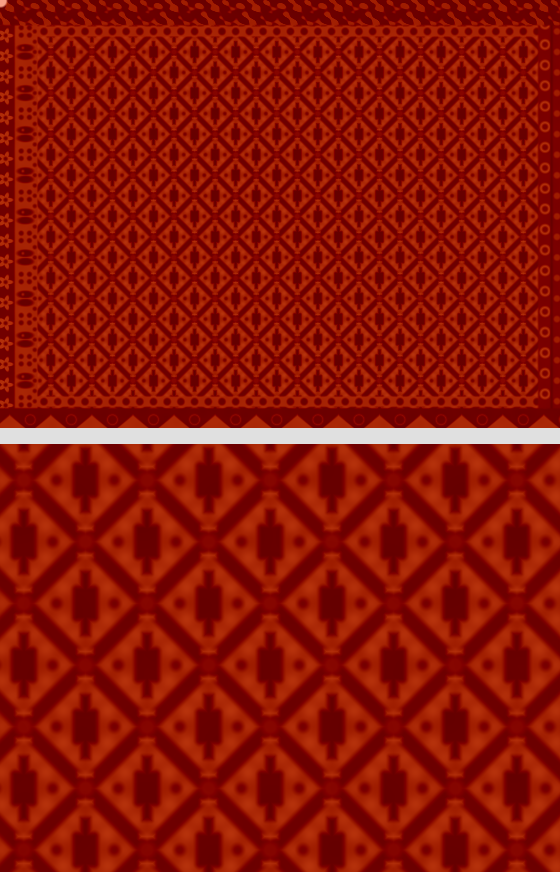
Top, the full canvas; bottom, a detail of the centre.
A Shadertoy shader for this pattern:

```glsl
const float PERIOD = 0.0960;                 // one repeat, canvas height = 1
const vec2 ORIGIN = vec2(0.1667, 0.1105);    // centre of the first diamond
const vec2 FIELD_MIN = vec2(-0.82, -0.44);   // field limits, in repeats
const vec2 FIELD_MAX = vec2(11.36, 8.42);
const float SOFT = 0.035;                    // edge softness, in repeats
const float BAND = 0.415;                    // where the dark lattice begins
const float DARK = 0.06;
const float LIGHT = 0.68;
const float WEAR = 0.05;
const float TAU = 6.2831853;
const vec3 GLOW = vec3(0.97, 0.62, 0.52);

float fill(float d) { return 1.0 - smoothstep(-SOFT, SOFT, d); }

float box(vec2 p, vec2 halfSize) {
    vec2 q = abs(p) - halfSize;
    return length(max(q, 0.0)) + min(max(q.x, q.y), 0.0);
}

float bead(vec2 p, float radius) { return exp(-dot(p, p) / (radius * radius)); }

float repeat(float x, float period) { return x - period * round(x / period); }

vec2 hash2(vec2 p) {
    return fract(sin(vec2(dot(p, vec2(127.1, 311.7)), dot(p, vec2(269.5, 183.3)))) * 437.58);
}

// Distance to the nearest scattered point
float cellular(vec2 p) {
    vec2 cell = floor(p);
    float nearest = 2.0;
    for (int y = -1; y <= 1; y++)
        for (int x = -1; x <= 1; x++) {
            vec2 id = cell + vec2(x, y);
            nearest = min(nearest, length(id + hash2(id) - p));
        }
    return nearest;
}

// Staggered diamonds with a dark core, side dots and a lattice between
float fieldTone(vec2 p) {
    vec2 a = p - round(p);
    vec2 b = p - 0.5 - round(p - 0.5);
    vec2 q = abs(a.x) + abs(a.y) < abs(b.x) + abs(b.y) ? abs(a) : abs(b);

    float tone = LIGHT - 0.08;
    tone += 0.22 * bead(q - vec2(0.18, 0.13), 0.07);
    tone += 0.18 * bead(q - vec2(0.09, 0.25), 0.07);
    tone += 0.15 * bead(q - vec2(0.32, 0.0), 0.06);

    float core = min(box(q, vec2(0.07, 0.11)) - 0.03, box(q, vec2(0.035, 0.26)));
    tone = mix(tone, DARK, fill(core));
    tone = mix(tone, 0.2, fill(length(q - vec2(0.235, 0.0)) - 0.04));
    tone = mix(tone, 0.12, fill((BAND - q.x - q.y) * 0.707));

    // Lighter crossings and tip dashes
    float crossing = min(length(q - vec2(0.5, 0.0)), length(q - vec2(0.0, 0.5)));
    tone = mix(tone, 0.42, 0.8 * fill(crossing - 0.07));
    return mix(tone, 0.85, fill(box(q - vec2(0.0, 0.39), vec2(0.06, 0.015))));
}

// Lobed motifs, dot columns and an outer row of blossoms
float leftTone(vec2 p) {
    vec2 q = vec2(p.x + 1.12, repeat(p.y, 1.0));
    float lobes = length(vec2(q.x * 0.45, abs(q.y) - 0.1)) - 0.085;
    float tone = mix(LIGHT, DARK, fill(lobes));
    tone = mix(tone, 0.6, fill(length(q - vec2(-0.06, 0.1)) - 0.035));
    vec2 dots = vec2(abs(q.x) - 0.1, repeat(p.y - 0.5, 1.0));
    dots.y = abs(abs(dots.y) - 0.09);
    tone = mix(tone, 0.15, fill(length(dots) - 0.055));
    tone = mix(tone, 0.2, fill(length(vec2(p.x + 0.89, repeat(p.y, 0.25))) - 0.045));

    vec2 flower = vec2(p.x + 1.6, repeat(p.y - 0.4, 0.5));
    float petals = length(flower) - 0.14 - 0.045 * cos(5.0 * atan(flower.y, flower.x + 0.001));
    float outer = mix(0.15, 0.78, fill(petals));
    outer = mix(outer, 0.15, fill(length(flower) - 0.045));
    return mix(tone, outer, fill(p.x + 1.38));
}

// Small rings beside a dark rule and an outer row of beads
float rightTone(vec2 p) {
    float ring = abs(length(vec2(p.x - 11.53, repeat(p.y - 0.18, 0.5))) - 0.1) - 0.03;
    float tone = mix(0.25, 0.8, fill(ring));
    tone = mix(tone, DARK, fill(abs(p.x - 11.69) - 0.03));
    return mix(tone, 0.6, fill(length(vec2(p.x - 11.82, repeat(p.y, 0.5))) - 0.08));
}

// Curling strokes above, triangles below
float edgeTone(vec2 p) {
    float swirl = sin(TAU * p.x + 2.0 * sin(14.0 * p.y + TAU * p.x))
                + sin(3.0 * TAU * p.x + 13.0 * p.y) + 0.6 * sin(2.0 * TAU * p.x - 22.0 * p.y);
    float upper = mix(0.1, 0.62, smoothstep(0.1, 1.1, swirl));
    vec2 q = vec2(abs(repeat(p.x, 1.0)), p.y + 1.15);
    float lower = mix(0.12, 0.7, fill((q.y - 0.32 + 0.9 * (0.5 - q.x)) * 0.7));
    lower = mix(lower, 0.72, fill((0.5 - q.x) * 0.75 + q.y - 0.28));
    lower = mix(lower, 0.5, fill(abs(length(q - vec2(0.0, 0.2)) - 0.12) - 0.015));
    return p.y > 4.0 ? upper : lower;
}

vec3 ramp(float t) {
    return vec3(0.38 + 0.4 * t, 0.37 * max(t - 0.3, 0.0), 0.2 * max(t - 0.6, 0.0));
}

void mainImage(out vec4 fragColor, in vec2 fragCoord) {
    vec2 p = (fragCoord / iResolution.y - ORIGIN) / PERIOD;
    float tone = fieldTone(p);

    // Dotted rows closing the field
    float rowY = p.y > 4.0 ? p.y - 8.5 : p.y + 0.51;
    float dots = mix(LIGHT, 0.12, fill(length(vec2(repeat(p.x, 0.3333), rowY)) - 0.085));
    tone = mix(tone, dots, fill(abs(rowY) - 0.13));

    tone = mix(tone, leftTone(p), fill(p.x - FIELD_MIN.x));
    tone = mix(tone, rightTone(p), fill(FIELD_MAX.x - p.x));
    tone = mix(tone, edgeTone(p), fill(min(FIELD_MAX.y + 0.23 - p.y, p.y - FIELD_MIN.y + 0.23)));
    tone += WEAR * (cellular(p * 3.0) - 0.5);

    // Pale spot in the upper left corner
    float spot = fill(length(p - vec2(-1.72, 9.24)) - 0.15);
    fragColor = vec4(mix(ramp(clamp(tone, 0.0, 1.0)), GLOW, spot), 1.0);
}
```
